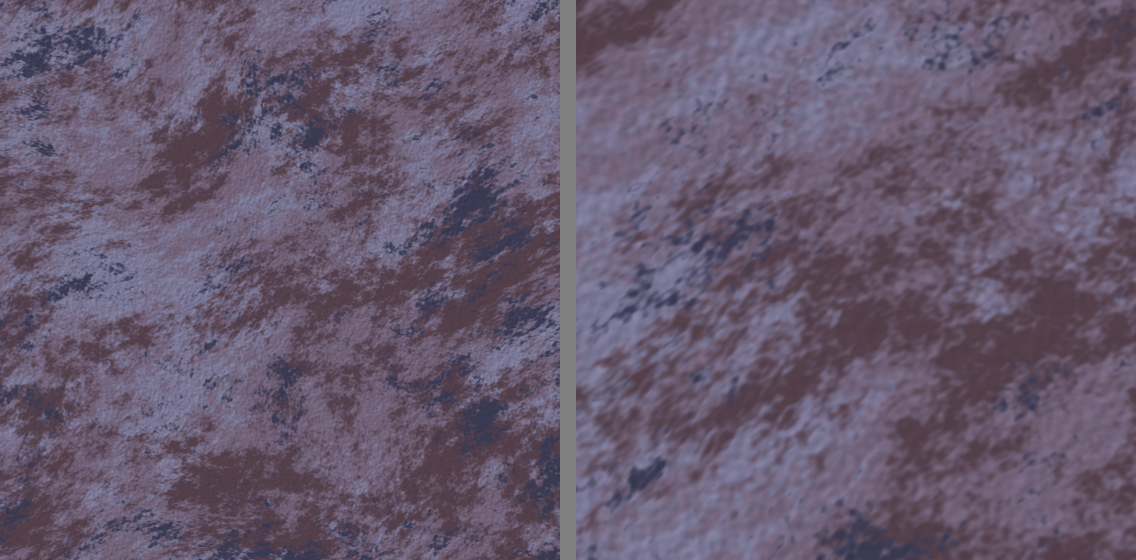
Left, the full canvas; right, a detail of the centre.
Give the GLSL for this texture, as a WebGL 1 fragment shader.

```glsl
precision highp float;
// Weathered stone in mauve, maroon and blue-grey with navy stains.
// Rough, warped gradient-noise fields, slightly stretched along a rising
// diagonal, choose the pigments; a finer field adds grain lit from upper left.
uniform vec2 u_resolution;

vec2 gradientAt(vec2 cell) {
  float angle = 6.2832 * fract(sin(dot(cell, vec2(127.1, 311.7))) * 43758.5);
  return vec2(cos(angle), sin(angle));
}

float gradientNoise(vec2 p) {
  vec2 i = floor(p);
  vec2 f = p - i;
  vec2 u = f * f * f * (f * (f * 6.0 - 15.0) + 10.0);
  float a = dot(gradientAt(i), f);
  float b = dot(gradientAt(i + vec2(1.0, 0.0)), f - vec2(1.0, 0.0));
  float c = dot(gradientAt(i + vec2(0.0, 1.0)), f - vec2(0.0, 1.0));
  float d = dot(gradientAt(i + vec2(1.0, 1.0)), f - vec2(1.0, 1.0));
  return mix(mix(a, b, u.x), mix(c, d, u.x), u.y);
}

// Octaves that hardly decay break every patch into crisp grains.
float roughNoise(vec2 p) {
  float sum = 0.0;
  float amplitude = 0.34;
  for (int octave = 0; octave < 7; octave++) {
    sum += amplitude * gradientNoise(p);
    p = p * 2.0 + vec2(17.3, 9.1);
    amplitude *= 0.89;
  }
  return sum;
}

// Fine surface height, used only for the relief.
float grainHeight(vec2 p) {
  return gradientNoise(p * 80.0) + 0.8 * gradientNoise(p * 170.0 + 31.7);
}

void main() {
  vec2 uv = gl_FragCoord.xy / min(u_resolution.x, u_resolution.y);

  // Bend the plane, then turn and stretch it along the diagonal.
  vec2 bend = vec2(gradientNoise(uv * 2.3 + 4.7), gradientNoise(uv * 2.3 + 23.1));
  vec2 p = uv + 0.09 * bend;
  p = mat2(0.88, -0.47, 0.47, 0.88) * p * vec2(2.5, 3.7);
  p = mat2(0.88, -0.47, 0.47, 0.88) * (uv + 0.09 * bend);
  p *= vec2(2.5, 3.7);

  float patches = roughNoise(p + 3.4);
  float bloom = roughNoise(p * 1.05 + 41.6);
  float stain = roughNoise(p * 1.1 + 77.2);

  // Pigments
  vec3 maroon = vec3(0.325, 0.245, 0.290);
  vec3 mauve = vec3(0.445, 0.385, 0.475);
  vec3 blueGrey = vec3(0.480, 0.470, 0.590);
  vec3 navy = vec3(0.225, 0.225, 0.325);

  float blue = smoothstep(-0.04, 0.27, 0.6 * patches + 0.8 * bloom);
  vec3 color = mix(mauve, blueGrey, blue);
  float lightness = smoothstep(-0.21, 0.09, patches);
  color = mix(maroon, color, lightness);

  // Stains gather in the bluish areas and towards the lower right.
  float gather = 0.25 * bloom + 0.1 * patches + 0.07 * (uv.x - uv.y);
  color = mix(color, navy, smoothstep(0.09, 0.34, stain + gather));

  // Relief, flatter on the smooth maroon
  float slope = grainHeight(uv) - grainHeight(uv + vec2(-0.002, 0.002));
  color *= 1.0 + slope * mix(0.06, 0.16, lightness);

  gl_FragColor = vec4(color, 1.0);
}
```
